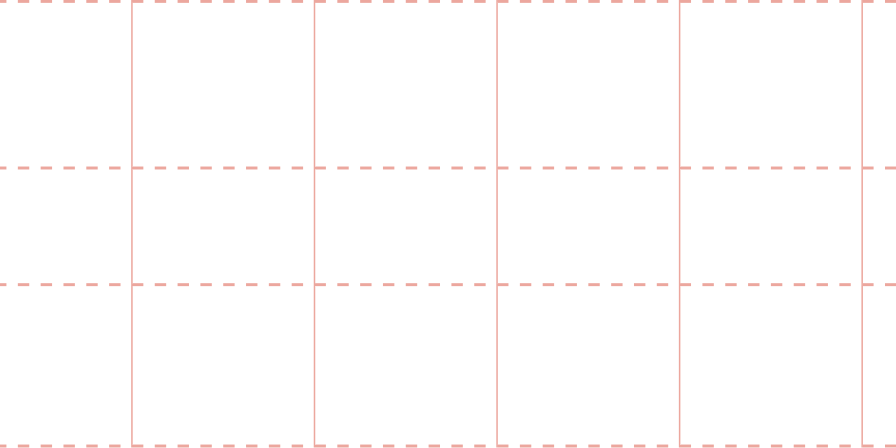
This pattern is drawn by a Shadertoy shader. Its source:

```glsl
// Lengths are fractions of the canvas height
const vec3 PAPER_COLOR = vec3(1.0);
const vec3 INK_COLOR = vec3(0.925, 0.655, 0.62);
const float COLUMN_PITCH = 0.4075;
const float COLUMN_OFFSET = 0.2945;
const float COLUMN_WIDTH = 0.0034;
const float DASHES_PER_COLUMN = 8.0;
const float DASH_FILL = 0.5;
const float ROW_WIDTH = 0.0066;
const vec4 ROW_HEIGHTS = vec4(0.0044, 0.3646, 0.625, 0.9969);

// Share of a pixel covered by a band centred on zero
float bandCoverage(float offset, float width, float pixel) {
    float upper = min(offset + 0.5 * pixel, 0.5 * width);
    float lower = max(offset - 0.5 * pixel, -0.5 * width);
    return clamp((upper - lower) / pixel, 0.0, 1.0);
}

// Signed offset to the nearest multiple of the pitch
float repeatCentered(float x, float pitch) {
    return (fract(x / pitch + 0.5) - 0.5) * pitch;
}

float columnLines(vec2 p, float pixel) {
    float line = bandCoverage(repeatCentered(p.x, COLUMN_PITCH), COLUMN_WIDTH, pixel);
    float bottom = ROW_HEIGHTS.x - 0.5 * ROW_WIDTH;
    float top = ROW_HEIGHTS.w + 0.5 * ROW_WIDTH;
    return line * bandCoverage(p.y - 0.5 * (bottom + top), top - bottom, pixel);
}

float dashedRows(vec2 p, float pixel) {
    // Every dash cycle starts on a column line
    float dashPitch = COLUMN_PITCH / DASHES_PER_COLUMN;
    float dashLength = dashPitch * DASH_FILL;
    float dash = bandCoverage(repeatCentered(p.x - 0.5 * dashLength, dashPitch), dashLength, pixel);

    float rows = 0.0;
    for (int i = 0; i < 4; i++) {
        rows = max(rows, bandCoverage(p.y - ROW_HEIGHTS[i], ROW_WIDTH, pixel));
    }
    return rows * dash;
}

void mainImage(out vec4 fragColor, in vec2 fragCoord) {
    float pixel = 1.0 / iResolution.y;
    vec2 p = fragCoord * pixel - vec2(COLUMN_OFFSET, 0.0);
    float ink = max(columnLines(p, pixel), dashedRows(p, pixel));
    fragColor = vec4(mix(PAPER_COLOR, INK_COLOR, ink), 1.0);
}
```
